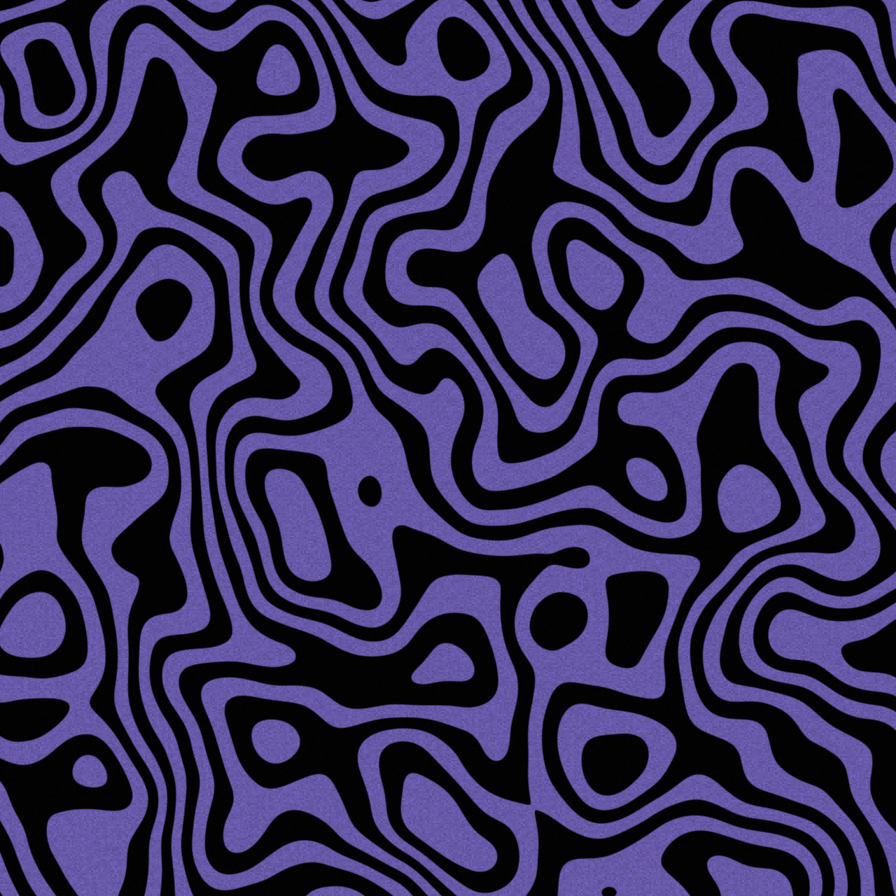
Give the GLSL for this pattern, as a WebGL 1 fragment shader.

```glsl
precision highp float;

uniform vec2 u_resolution;

const float TAU = 6.2831853;
const vec3 INK = vec3(0.008, 0.008, 0.010);
const vec3 VIOLET = vec3(0.408, 0.346, 0.660);

float hash(vec2 p) {
  return fract(sin(dot(p, vec2(127.1, 311.7))) * 43758.5453);
}

mat2 rotation(float angle) {
  float c = cos(angle), s = sin(angle);
  return mat2(c, s, -s, c);
}

// Slope contribution of one lattice corner with a random unit gradient
float cornerSlope(vec2 cell, vec2 offset) {
  float angle = TAU * hash(cell);
  return dot(vec2(cos(angle), sin(angle)), offset);
}

float gradientNoise(vec2 p) {
  vec2 i = floor(p), f = fract(p);
  vec2 w = f * f * f * (f * (f * 6.0 - 15.0) + 10.0);
  vec2 e = vec2(1.0, 0.0);
  float low = mix(cornerSlope(i, f), cornerSlope(i + e.xy, f - e.xy), w.x);
  float high = mix(cornerSlope(i + e.yx, f - e.yx),
                   cornerSlope(i + e.xx, f - e.xx), w.x);
  return mix(low, high, w.y);
}

// Height map: diagonal tilt, broad slopes, rounded hills, slight wobble
float terrain(vec2 p) {
  float tilt = p.x + p.y;
  float slopes = gradientNoise(rotation(0.4) * p * 3.0 + 3.7);
  float hills = gradientNoise(rotation(1.1) * p * 6.8 + 17.3);
  float wobble = gradientNoise(rotation(2.0) * p * 13.0 + 41.9);
  return 1.1 * tilt + 0.9 * slopes + 0.6 * hills + 0.1 * wobble;
}

// Alternating contour bands, positive inside the violet ones
float contourWave(vec2 p, float bandsPerUnit) {
  return sin(TAU * bandsPerUnit * terrain(p));
}

// Approximate signed distance to the nearest band edge, in canvas units
float edgeDistance(vec2 p, float bandsPerUnit) {
  vec2 e = vec2(0.0005, 0.0);
  float wave = contourWave(p, bandsPerUnit);
  vec2 slope = vec2(contourWave(p + e.xy, bandsPerUnit),
                    contourWave(p + e.yx, bandsPerUnit)) - wave;
  return wave / max(length(slope) / e.x, 1.0);
}

// Fine triangular grain from -1 to 1
float grain(vec2 p, float density) {
  vec2 cell = floor(p * density);
  return hash(cell + 5.3) + hash(cell + 91.7) - 1.0;
}

void main() {
  vec2 uv = gl_FragCoord.xy / min(u_resolution.x, u_resolution.y);
  float softness = 0.0012;
  float violet = smoothstep(-softness, softness, edgeDistance(uv, 5.2));

  // Speckle is proportional on violet and barely visible on black
  float speckle = grain(uv, 512.0);
  vec3 color = mix(INK, VIOLET, violet);
  color += speckle * (0.10 * color + 0.005);
  gl_FragColor = vec4(color, 1.0);
}
```
